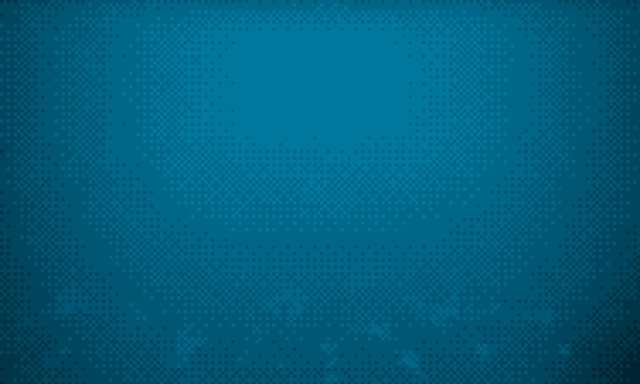
This background is drawn by a Shadertoy shader. Its source:

```glsl
#define CELLS 188.0                 // dither cells across the width
#define GLOW_CENTER vec2(0.5, 0.143) // measured from the top left
#define PEAK_LEVEL 5.2
#define TOP_LEVEL 5.0
#define SIDE_FALLOFF 12.5
#define DEPTH_FALLOFF 6.2
#define ROUNDNESS 1.6
#define GRAIN 0.28
#define CLOUD_GAIN 4.5
#define CLOUD_SCALE 17.0
#define CORNER_SHADE 0.95

vec2 hashGradient(vec2 cell) {
    vec3 h = fract(vec3(cell.xyx) * vec3(0.1031, 0.103, 0.0973));
    h += dot(h, h.yzx + 33.33);
    return fract((h.xx + h.yz) * h.zy) * 2.0 - 1.0;
}

float gradientNoise(vec2 p) {
    vec2 i = floor(p), f = fract(p);
    vec2 u = f * f * (3.0 - 2.0 * f);
    vec2 e = vec2(1.0, 0.0);
    float a = dot(hashGradient(i), f);
    float b = dot(hashGradient(i + e), f - e);
    float c = dot(hashGradient(i + e.yx), f - e.yx);
    float d = dot(hashGradient(i + 1.0), f - 1.0);
    return mix(mix(a, b, u.x), mix(c, d, u.x), u.y);
}

float fbm(vec2 p) {
    float sum = 0.0, weight = 0.6;
    for (int octave = 0; octave < 3; octave++) {
        sum += weight * gradientNoise(p);
        p = p * 2.1 + 17.3;
        weight *= 0.55;
    }
    return sum;
}

// Ordered dither thresholds
float bayer2(vec2 cell) {
    cell = floor(cell);
    return fract(cell.x * 0.5 + cell.y * cell.y * 0.75);
}

float bayer4(vec2 cell) {
    return bayer2(cell * 0.5) * 0.25 + bayer2(cell);
}

// Brightness in palette steps; p has y pointing down, width is 1
float lightLevel(vec2 p, float height) {
    vec2 d = p - GLOW_CENTER;
    float side = SIDE_FALLOFF * d.x * d.x;
    float below = DEPTH_FALLOFF * max(d.y - 0.04, 0.0);
    float above = 1.4 * pow(max(-d.y, 0.0) / GLOW_CENTER.y, 4.0);
    float drop = pow(side, ROUNDNESS) + pow(below + above, ROUNDNESS);
    float level = PEAK_LEVEL - pow(drop, 1.0 / ROUNDNESS);

    // Bright wisps along the floor, faint grain elsewhere
    float n = fbm(p * CLOUD_SCALE * vec2(1.0, 1.2) + 4.7);
    float floorMask = smoothstep(0.66, 0.96, p.y / height);
    level += GRAIN * n + floorMask * CLOUD_GAIN * max(n - 0.07, 0.0);

    // Darker lower right corner
    float corner = length(p - vec2(1.0, height));
    return level - CORNER_SHADE * smoothstep(0.2, 0.0, corner);
}

vec3 paletteColor(float level) {
    float green = level < 0.0 ? 0.0 : 0.14 + 0.066 * level;
    return vec3(0.0, green, green * (1.42 - 0.24 * green));
}

vec3 ditheredColor(vec2 p, float height) {
    vec2 cell = floor(p * CELLS);
    float level = lightLevel((cell + 0.5) / CELLS, height);
    level = floor(level + bayer4(cell) + 0.03);
    return paletteColor(min(level, TOP_LEVEL));
}

void mainImage(out vec4 fragColor, in vec2 fragCoord) {
    float height = iResolution.y / iResolution.x;
    vec3 color = vec3(0.0);
    // Average nine samples to smooth the cell edges
    for (int k = 0; k < 9; k++) {
        vec2 offset = (vec2(k % 3, k / 3) - 1.0) / 3.0;
        vec2 p = (fragCoord + offset) / iResolution.x;
        color += ditheredColor(vec2(p.x, height - p.y), height);
    }
    fragColor = vec4(color / 9.0, 1.0);
}
```
